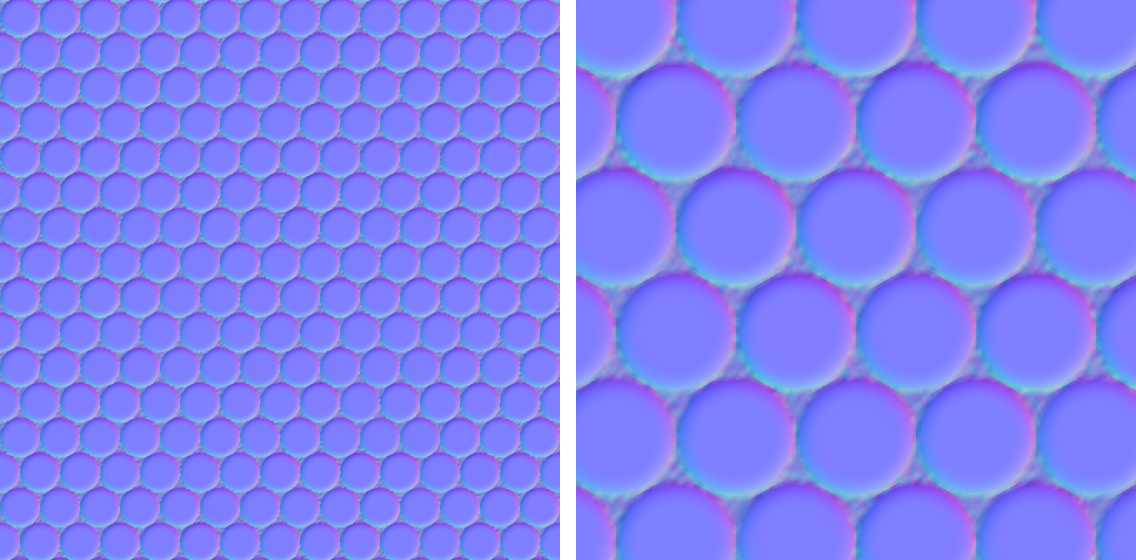
Left: the whole. Right: its middle third, enlarged.
Reproduce this texture map procedurally as a three.js fragment shader.

```glsl
// Tangent-space normal map of staggered round tiles set in rough grout.
#define COLUMNS 14.0
#define ROWS 16.0
#define RADIUS 0.474
#define BEVEL_WIDTH 0.175
#define SKIRT_WIDTH 0.075
#define BEVEL_SLOPE 0.47
#define TILE_TILT 0.01
#define GRAIN_PERIOD 220.0
#define GRAIN_SLOPE 0.36
#define GROUT_DEPTH 0.72
#define EDGE_SOFTNESS 0.02

varying vec2 vUv;

float hash(vec2 p) {
  vec3 q = fract(vec3(p.xyx) * vec3(0.1031, 0.1030, 0.0973));
  q += dot(q, q.yzx + 33.33);
  return fract((q.x + q.y) * q.z);
}

// Value noise that wraps after a whole number of cells.
float wrappedNoise(vec2 uv, float period) {
  vec2 p = uv * period;
  vec2 i = floor(p);
  vec2 f = fract(p);
  f = f * f * (3.0 - 2.0 * f);
  vec2 a = mod(i, period);
  vec2 b = mod(i + 1.0, period);
  return mix(mix(hash(a), hash(vec2(b.x, a.y)), f.x),
             mix(hash(vec2(a.x, b.y)), hash(b), f.x), f.y);
}

float grainHeight(vec2 uv) {
  return 0.7 * wrappedNoise(uv, GRAIN_PERIOD)
       + 0.3 * wrappedNoise(uv, GRAIN_PERIOD * 2.0);
}

vec2 grainGradient(vec2 uv) {
  vec2 e = vec2(0.5 / GRAIN_PERIOD, 0.0);
  return vec2(grainHeight(uv + e.xy) - grainHeight(uv - e.xy),
              grainHeight(uv + e.yx) - grainHeight(uv - e.yx));
}

// Offset from the nearest tile centre in column widths (xy) and tile id (zw).
vec4 nearestTile(vec2 uv) {
  vec2 p = uv * vec2(COLUMNS, ROWS);
  vec4 best = vec4(9.0);
  for (int j = -1; j <= 1; j++) {
    float row = floor(p.y) + float(j);
    float shift = 0.5 * mod(row, 2.0);
    float column = floor(p.x - shift + 0.5);
    vec2 d = p - vec2(column + shift, row + 0.5);
    d.y *= COLUMNS / ROWS;
    if (dot(d, d) < dot(best.xy, best.xy)) {
      best = vec4(d, mod(vec2(column, row), vec2(COLUMNS, ROWS)));
    }
  }
  return best;
}

void main() {
  vec4 tile = nearestTile(vUv);
  float dist = length(tile.xy);
  vec2 outward = tile.xy / max(dist, 0.001);
  vec2 variation = vec2(hash(tile.zw + 3.0), hash(tile.zw + 41.0)) - 0.5;

  // Rounded shoulder inside the rim, short skirt outside it.
  float shoulder = clamp((dist - RADIUS + BEVEL_WIDTH) / BEVEL_WIDTH, 0.0, 1.0);
  float skirt = 1.0 - smoothstep(RADIUS - 0.01, RADIUS + SKIRT_WIDTH, dist);
  float slope = BEVEL_SLOPE * (1.0 + 0.2 * variation.x);
  slope *= shoulder * shoulder * skirt;

  float grout = smoothstep(RADIUS - EDGE_SOFTNESS, RADIUS + EDGE_SOFTNESS, dist);
  vec2 tilt = outward * slope + variation * TILE_TILT * 2.0 * (1.0 - grout);
  tilt -= grainGradient(vUv) * GRAIN_SLOPE * grout;

  // Green points down; the rough grout has a shortened blue axis.
  float height = sqrt(max(1.0 - dot(tilt, tilt), 0.0));
  height *= mix(1.0, GROUT_DEPTH, grout);
  vec3 normal = vec3(tilt.x, -tilt.y, height);
  normal.xy += grout * vec2(0.02, 0.06) - (1.0 - grout) * 0.006;
  gl_FragColor = vec4(normal * 0.5 + 0.5, 1.0);
}
```
